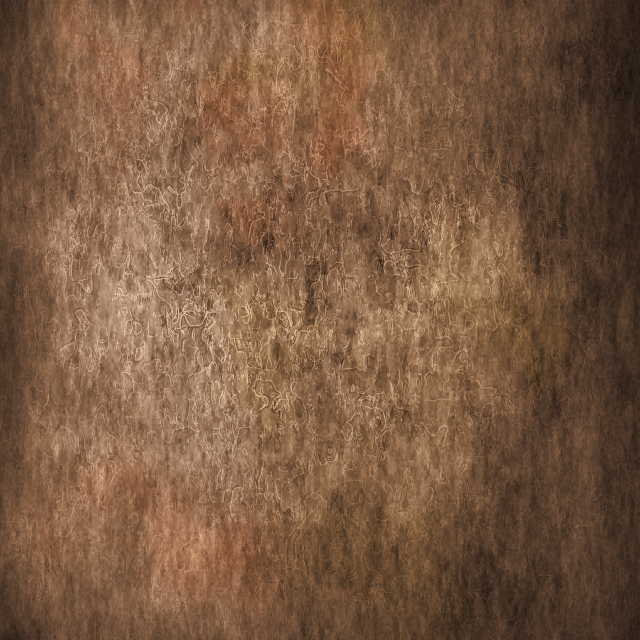
A Shadertoy shader for this texture:

```glsl
float hash(vec2 p) {
    vec3 q = fract(p.xyx * vec3(0.1031, 0.1030, 0.0973));
    q += dot(q, q.yzx + 33.33);
    return fract((q.x + q.y) * q.z);
}

float noise(vec2 p) {
    vec2 cell = floor(p), f = fract(p);
    f = f * f * f * (f * (f * 6.0 - 15.0) + 10.0);
    float low = mix(hash(cell), hash(cell + vec2(1, 0)), f.x);
    float high = mix(hash(cell + vec2(0, 1)), hash(cell + vec2(1, 1)), f.x);
    return mix(low, high, f.y);
}

// Layered noise, centred on zero
float fbm(vec2 p) {
    float sum = 0.0, amp = 0.5;
    for (int i = 0; i < 5; i++) {
        sum += amp * (noise(p) - 0.5);
        p = p * 2.03 + vec2(17.3, 9.1);
        amp *= 0.55;
    }
    return sum;
}

// Soft elliptical spot
float blob(vec2 p, vec2 centre, vec2 radius) {
    vec2 d = (p - centre) / radius;
    return exp(-dot(d, d));
}

// Kinked field whose level line becomes a crease
float creaseField(vec2 p) {
    vec2 warp = vec2(noise(p * 1.7 + 7.0), noise(p * 1.9 + 31.0)) - 0.5;
    p += 1.2 * warp;
    return noise(p) + 0.45 * noise(p * 2.3 + 5.0) + 0.16 * noise(p * 5.1 + 2.0) - 0.8;
}

// x: raised bright line, y: shadow beside it
vec2 crease(vec2 uv, vec2 freq, float seed, float width) {
    float e = 0.0006;
    vec2 p = uv * freq + seed;
    float f = creaseField(p);
    vec2 slope = vec2(creaseField(p + vec2(e, 0) * freq) - f,
                      creaseField(p + vec2(0, e) * freq) - f) / e;
    float d = f / max(length(slope), 0.35 * freq.y);
    float side = d + 2.0 * width;
    float broken = smoothstep(0.48, 0.72, noise(uv * freq * 1.35 + seed * 2.7));
    return broken * vec2(exp(-d * d / (width * width)),
                         exp(-side * side / (3.0 * width * width)));
}

// Broad light and dark areas
float broadTone(vec2 p) {
    float tone = 0.34;
    tone += 0.19 * blob(p, vec2(0.20, 0.68), vec2(0.26, 0.55));
    tone += 0.17 * blob(p, vec2(0.40, 0.42), vec2(0.30, 0.42));
    tone += 0.22 * blob(p, vec2(0.67, 0.51), vec2(0.12, 0.19));
    tone += 0.15 * blob(p, vec2(0.56, 0.95), vec2(0.28, 0.26));
    tone += 0.09 * blob(p, vec2(0.20, 0.15), vec2(0.20, 0.20));
    tone -= 0.14 * blob(p, vec2(0.97, 0.88), vec2(0.18, 0.20));
    tone -= 0.13 * blob(p, vec2(0.76, 0.10), vec2(0.20, 0.14));
    tone -= 0.08 * blob(p, vec2(0.88, 0.50), vec2(0.09, 0.20));
    tone -= 0.12 * blob(p, vec2(0.46, 0.65), vec2(0.11, 0.14));
    return tone;
}

// Brown ramp driven by the red level
vec3 brownRamp(float tone) {
    vec3 umber = vec3(0.08, 0.055, 0.045);
    vec3 brown = vec3(0.53, 0.38, 0.275);
    vec3 cream = vec3(0.89, 0.75, 0.63);
    return mix(mix(umber, brown, clamp((tone - 0.08) / 0.45, 0.0, 1.0)),
               cream, clamp((tone - 0.53) / 0.36, 0.0, 1.0));
}

void mainImage(out vec4 fragColor, in vec2 fragCoord) {
    vec2 uv = fragCoord / iResolution.xy;
    float pixel = 1.0 / iResolution.y;
    vec2 drift = vec2(fbm(uv * 6.0), fbm(uv * 6.0 + 40.0));
    vec2 p = uv + 0.22 * drift;
    float worked = blob(p, vec2(0.45, 0.53), vec2(0.36, 0.36));

    // Smudges and vertical brush streaks
    float tone = broadTone(p);
    float contrast = 0.55 + 0.8 * tone;
    tone += contrast * 0.20 * fbm(uv * vec2(14.0, 8.0) + 3.0);
    tone += contrast * 0.20 * fbm(uv * vec2(55.0, 13.0) + 2.0 * drift + 11.0);
    tone += contrast * 0.25 * fbm(uv * vec2(150.0, 42.0) + 23.0);
    tone += contrast * 0.10 * (noise(uv * vec2(380.0, 250.0)) - 0.5);
    tone -= 0.13 * worked * smoothstep(0.04, 0.20, fbm(uv * vec2(62.0, 36.0) + 60.0));

    // Raised creases: short kinked strands at several sizes
    float width = max(0.0011, 0.55 * pixel);
    vec2 relief = vec2(0.0);
    for (int i = 0; i < 5; i++) {
        float k = float(i);
        vec2 freq = vec2(23.0, 15.0) * pow(1.36, k) * vec2(1.0 + 0.12 * k, 1.0);
        relief += crease(uv, freq, 13.7 * k + 4.0, width) * (1.0 - 0.08 * k);
    }
    float patchy = 0.7 + 0.6 * noise(uv * 14.0 + 80.0);
    float strength = (0.32 + 0.68 * worked) * patchy;
    relief = min(relief, vec2(1.2));
    tone += strength * contrast * (0.25 * relief.x - 0.13 * relief.y);

    // Darkened borders
    vec2 margin = min(uv, 1.0 - uv);
    tone *= mix(0.62, 1.0, smoothstep(-0.02, 0.11, margin.x + 0.10 * drift.x));
    tone *= mix(0.85, 1.0, smoothstep(-0.02, 0.07, margin.y));
    vec3 color = brownRamp(mix(0.45, tone, 0.94) + 0.025);

    // Rust, ochre and grey glazes, spread unevenly
    vec2 g = uv + 0.40 * drift;
    float rust = blob(g, vec2(0.50, 0.84), vec2(0.09, 0.11))
               + 0.8 * blob(g, vec2(0.31, 0.15), vec2(0.14, 0.11))
               + 0.6 * blob(g, vec2(0.17, 0.92), vec2(0.07, 0.25));
    float ochre = blob(g, vec2(0.52, 0.97), vec2(0.15, 0.09))
                + 0.8 * blob(g, vec2(0.79, 0.48), vec2(0.06, 0.09))
                + 0.6 * blob(g, vec2(0.42, 0.47), vec2(0.05, 0.12))
                + 0.6 * blob(g, vec2(0.56, 0.18), vec2(0.15, 0.18))
                + 0.5 * blob(g, vec2(0.66, 0.55), vec2(0.12, 0.20));
    float grey = blob(g, vec2(0.26, 0.60), vec2(0.16, 0.25));
    color *= mix(vec3(1.0), vec3(1.03, 0.90, 0.82), min(rust, 1.0));
    color *= mix(vec3(1.0), vec3(1.01, 1.01, 0.85), min(ochre, 1.0));
    color *= mix(vec3(1.0), vec3(0.99, 1.01, 1.04), grey);
    fragColor = vec4(clamp(color, 0.0, 1.0), 1.0);
}
```
